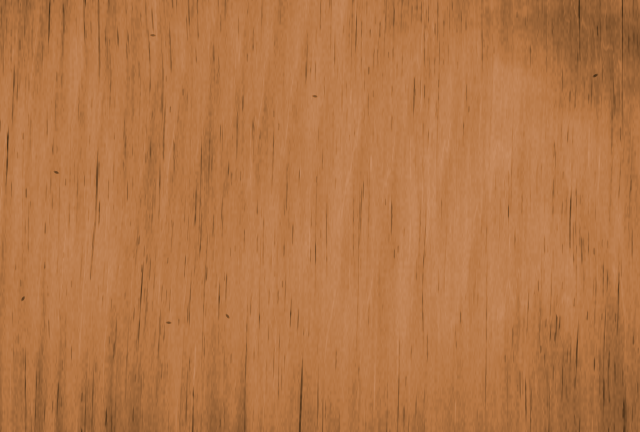
Give the GLSL for this texture, as a WebGL 1 fragment shader.

```glsl
precision highp float;
// Warm brown wooden board with vertical grain, fine pores, cracks and arched growth rings.
uniform vec2 u_resolution;

const vec3 UMBER = vec3(0.51, 0.33, 0.18);
const vec3 AMBER = vec3(0.71, 0.46, 0.26);
const vec3 PALE = vec3(0.77, 0.54, 0.37);
const float BASE_TONE = 0.46;
const float BROAD_AMOUNT = 1.25;
const float FIBRE_AMOUNT = 0.36;
const float FINE_AMOUNT = 0.36;
const float GRIT_AMOUNT = 0.40;
const float RING_AMOUNT = 0.30;
const float RIM_AMOUNT = 0.35;
const float PORE_AMOUNT = 1.05;
const float VEIN_AMOUNT = 1.35;
const float HAIR_AMOUNT = 1.05;
const float CRACK_AMOUNT = 2.10;
const float PALE_LINE_AMOUNT = 0.60;
const float STAIN_AMOUNT = 0.85;
const float VIGNETTE_AMOUNT = 1.00;
const vec2 ARCH_CENTRE = vec2(1.25, -0.05);
const float ARCH_SQUASH = 0.30;
const float GRAIN_LEAN = 0.025;

float hash(vec2 p) {
  vec3 q = fract(p.xyx * 0.1031);
  q += dot(q, q.yzx + 33.33);
  return fract((q.x + q.y) * q.z);
}

float noise(vec2 p) {
  vec2 i = floor(p);
  vec2 f = p - i;
  f = f * f * (3.0 - 2.0 * f);
  return mix(mix(hash(i), hash(i + vec2(1.0, 0.0)), f.x),
             mix(hash(i + vec2(0.0, 1.0)), hash(i + 1.0), f.x), f.y);
}

float fbm(vec2 p) {
  float sum = 0.0;
  float weight = 0.5;
  for (int i = 0; i < 4; i++) {
    sum += weight * noise(p);
    p = p * 2.03 + 17.7;
    weight *= 0.5;
  }
  return sum / 0.9375;
}

// Thin crisp vertical strokes of varied length and strength, one per staggered cell.
float strokes(vec2 p, vec2 cell, float halfWidth, float share, float seed) {
  float soft = 0.6 / u_resolution.y;
  vec2 q = p / cell;
  q.y += 7.0 * hash(vec2(floor(q.x), seed));
  vec2 id = floor(q);
  vec2 f = q - id;
  float chance = hash(id + seed);
  float reach = mix(0.12, 0.49, hash(id + seed + 17.3));
  float slant = 0.2 * (hash(id + seed + 53.1) - 0.5) * (f.y - 0.5);
  float centre = mix(0.35, 0.65, hash(id + seed + 31.7)) + slant;
  float taper = 1.0 - smoothstep(0.4, 1.0, abs(f.y - 0.5) / reach);
  float across = abs(f.x - centre) * cell.x;
  float width = halfWidth * (0.4 + 0.8 * taper);
  float line = 1.0 - smoothstep(width - soft, width + soft, across);
  float strength = mix(0.25, 1.0, hash(id + seed + 77.9));
  return line * taper * strength * smoothstep(chance, chance + 0.12, share);
}

// Sparse dark specks, each an ellipse at a random angle.
float specks(vec2 p) {
  vec2 q = p / 0.22;
  vec2 id = floor(q);
  vec2 offset = vec2(hash(id + 3.1), hash(id + 8.7)) * 0.7 + 0.15;
  vec2 d = (q - id - offset) * 0.22;
  float angle = 3.14 * hash(id + 5.3);
  d = vec2(cos(angle) * d.x + sin(angle) * d.y, cos(angle) * d.y - sin(angle) * d.x);
  float shape = 1.0 - smoothstep(0.2, 1.0, length(d / vec2(0.009, 0.0045)));
  return shape * step(hash(id + 12.9), 0.18);
}

void main() {
  vec2 p = gl_FragCoord.xy / u_resolution.y;
  vec2 uv = gl_FragCoord.xy / u_resolution;

  // Grain coordinates: slightly leaning and wavy.
  vec2 g = p;
  g.x += 0.022 * noise(p * vec2(3.0, 1.6)) + 0.006 * noise(p * vec2(9.0, 6.0)) - GRAIN_LEAN * p.y;

  // Growth rings: nested arches with edges frayed along the fibres.
  vec2 a = g - ARCH_CENTRE;
  a.y += 0.12 * (noise(g * vec2(130.0, 6.0)) - 0.5);
  float radius = length(a * vec2(1.0, ARCH_SQUASH)) + 0.05 * (fbm(p * vec2(3.5, 1.6)) - 0.5);
  float phase = fract(radius * (8.0 + 5.0 * radius));
  float ringFade = smoothstep(0.25, 0.65, noise(p * vec2(4.0, 2.5) + 40.0));
  float late = smoothstep(0.2, 0.85, phase) * (1.0 - smoothstep(0.85, 1.0, phase)) * ringFade;
  float rim = smoothstep(0.0, 0.03, phase) * (1.0 - smoothstep(0.03, 0.08, phase));
  rim *= smoothstep(0.45, 0.75, noise(p * vec2(12.0, 9.0) + 9.0));

  // Broad tone, fibres and surface grit.
  float tone = BASE_TONE;
  tone += BROAD_AMOUNT * (fbm(p * vec2(2.6, 1.6) + 5.0) - 0.5);
  tone += FIBRE_AMOUNT * (noise(g * vec2(48.0, 2.0)) - 0.5);
  tone += FINE_AMOUNT * (noise(g * vec2(170.0, 8.0)) - 0.5);
  tone += GRIT_AMOUNT * (noise(g * vec2(345.0, 110.0)) - 0.5);
  tone += 0.25 * (fbm(p * vec2(45.0, 30.0)) - 0.5);
  tone += RIM_AMOUNT * rim - RING_AMOUNT * late;

  // Pores, veins and hairlines, broken up along their length.
  float cluster = smoothstep(0.45, 0.8, noise(p * vec2(6.0, 2.5) + 21.0));
  float density = 0.14 + 0.38 * late + 0.42 * cluster;
  float broken = mix(0.3, 1.2, noise(g * vec2(90.0, 45.0) + 60.0));
  float pores = PORE_AMOUNT * strokes(g, vec2(0.0105, 0.085), 0.0012, density, 2.0);
  pores += VEIN_AMOUNT * strokes(g, vec2(0.017, 0.22), 0.0014, density, 71.0);
  pores += HAIR_AMOUNT * strokes(g, vec2(0.025, 0.55), 0.0011, 0.55, 171.0);
  tone -= pores * broken;
  float crackShare = 0.14 + 0.42 * smoothstep(0.5, 0.85, uv.y) * (1.0 - smoothstep(0.25, 0.6, uv.x));
  tone -= CRACK_AMOUNT * strokes(g, vec2(0.085, 0.42), 0.0018, crackShare, 133.0);
  tone += PALE_LINE_AMOUNT * broken * strokes(g, vec2(0.023, 0.20), 0.0013, 0.34, 207.0);
  tone -= 1.6 * specks(p);

  // Stains at the upper right and darker borders.
  float stain = smoothstep(0.3, 0.75, fbm(p * vec2(6.0, 10.0) + 3.0));
  tone -= STAIN_AMOUNT * stain * smoothstep(0.5, 0.9, uv.x) * smoothstep(0.55, 0.95, uv.y);
  vec2 edge = (uv - vec2(0.46, 0.58)) * 1.75;
  tone -= VIGNETTE_AMOUNT * smoothstep(0.05, 1.7, dot(edge, edge));

  tone = clamp(tone, -2.1, 1.1);
  vec3 wood = tone < 0.0 ? mix(AMBER, UMBER, -tone) : mix(AMBER, PALE, tone);
  gl_FragColor = vec4(wood, 1.0);
}
```
